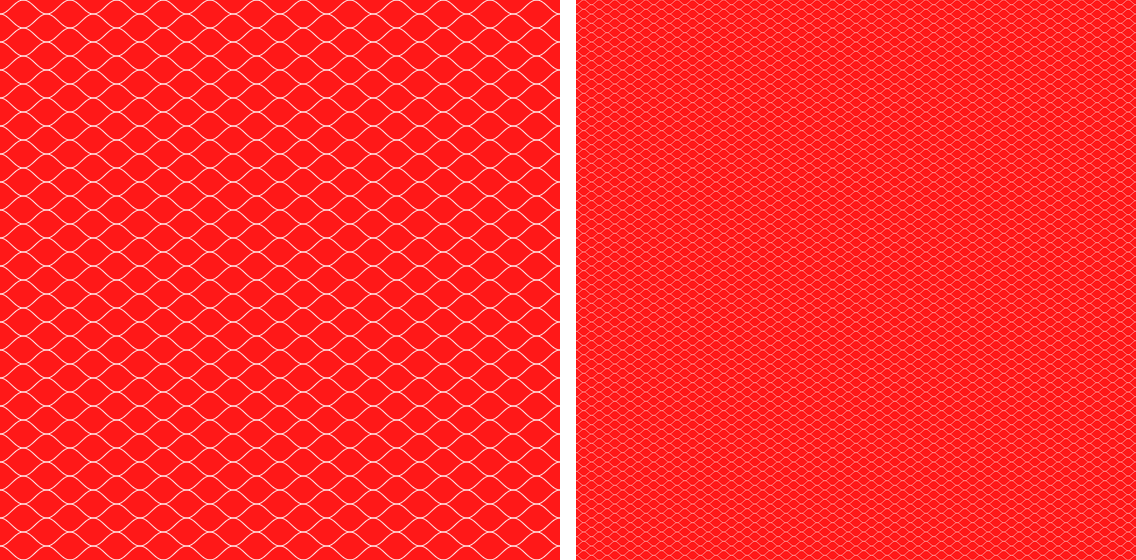
Left: one tile. Right: repeated 3 by 3.
Write a three.js fragment shader that draws this pattern.

```glsl
varying vec2 vUv;

const float TAU = 6.2831853;
const vec2 REPEATS = vec2(12.0, 20.0);

// Share of a pixel covered by a line, also when thinner than the pixel
float lineCoverage(float dist, float halfWidth, float pixel) {
  float outer = clamp((halfWidth - dist) / pixel + 0.5, 0.0, 1.0);
  float inner = clamp((-halfWidth - dist) / pixel + 0.5, 0.0, 1.0);
  return outer - inner;
}

void main() {
  float rowHeight = 0.5 / REPEATS.y;
  float phase = TAU * REPEATS.x * vUv.x;
  float amplitude = 0.5 * rowHeight;
  float slope = amplitude * TAU * REPEATS.x * sin(phase);
  float pixel = max(fwidth(vUv.x), fwidth(vUv.y));

  // Mirrored waves in alternate rows touch at their crests
  float row = floor(vUv.y / rowHeight);
  float uncovered = 1.0;
  for (int i = -1; i <= 1; i++) {
    float k = row + float(i);
    float flip = 1.0 - 2.0 * mod(k, 2.0);
    float waveY = (k + 0.5) * rowHeight + flip * amplitude * cos(phase);
    float dist = abs(vUv.y - waveY) / sqrt(1.0 + slope * slope);
    uncovered *= 1.0 - lineCoverage(dist, 0.0009, pixel);
  }

  vec3 ground = vec3(1.0, 0.095, 0.095);
  vec3 thread = vec3(1.0, 0.9, 0.9);
  gl_FragColor = vec4(mix(thread, ground, uncovered), 1.0);
}
```
